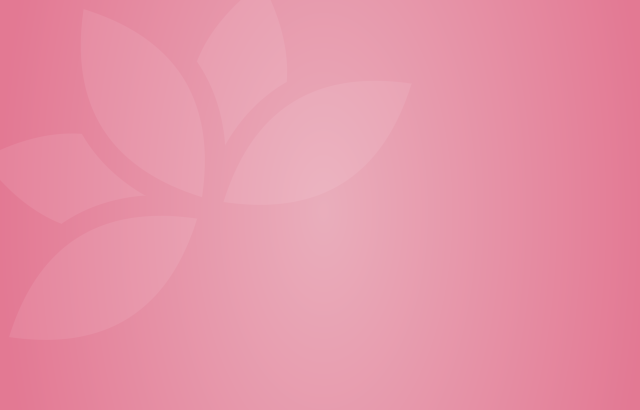
Write a Shadertoy shader that draws this background.

```glsl
// A soft pink elliptical glow behind a translucent five-petal flower.
// Petals are bounded by two mirrored parabolas and set in 45 degree steps;
// every second petal is tucked behind its neighbours with an even gap.

const vec3 GLOW_COLOR = vec3(0.916, 0.680, 0.735);
const vec3 EDGE_COLOR = vec3(0.890, 0.474, 0.578);
const vec2 GLOW_CENTER = vec2(0.506, 0.485);   // fraction of the canvas
const vec2 GLOW_RADIUS = vec2(0.505, 1.500);   // fraction of the canvas

const vec2 FLOWER_CENTER = vec2(0.513, 0.487); // units of canvas height
const float FIRST_ANGLE = 0.562;
const float ANGLE_STEP = 0.785398;
const int PETAL_COUNT = 5;
const float FRONT_ORBIT = 0.309;
const float BACK_ORBIT = 0.299;
const float HALF_LENGTH = 0.271;
const float HALF_WIDTH = 0.116;
const float PETAL_GAP = 0.050;
const float PETAL_OPACITY = 0.080;

// Approximate distance to a petal whose tips lie on the x axis
float leafDistance(vec2 p) {
    float along = p.x / HALF_LENGTH;
    float height = HALF_WIDTH * (1.0 - along * along);
    float slope = 2.0 * HALF_WIDTH * along / HALF_LENGTH;
    return (abs(p.y) - height) / sqrt(1.0 + slope * slope);
}

// Petal pointing outward from the flower center
float petalDistance(vec2 p, int index, float orbit) {
    float angle = FIRST_ANGLE + float(index) * ANGLE_STEP;
    vec2 axis = vec2(cos(angle), sin(angle));
    vec2 local = vec2(dot(p, axis), dot(p, vec2(-axis.y, axis.x)));
    return leafDistance(local - vec2(orbit, 0.0));
}

float flowerDistance(vec2 p) {
    float flower = 1e3;
    for (int i = 0; i < PETAL_COUNT; i++) {
        bool isBack = i % 2 == 1;
        float petal = petalDistance(p, i, isBack ? BACK_ORBIT : FRONT_ORBIT);
        if (isBack) {
            // Carve the widened neighbours out of the back petal
            float neighbours = min(petalDistance(p, i - 1, FRONT_ORBIT),
                                   petalDistance(p, i + 1, FRONT_ORBIT));
            petal = max(petal, PETAL_GAP - neighbours);
        }
        flower = min(flower, petal);
    }
    return flower;
}

void mainImage(out vec4 fragColor, in vec2 fragCoord) {
    vec2 uv = fragCoord / iResolution.xy;
    vec2 p = fragCoord / iResolution.y;
    float pixel = 1.0 / iResolution.y;

    // Background glow
    float falloff = clamp(length((uv - GLOW_CENTER) / GLOW_RADIUS), 0.0, 1.0);
    vec3 color = mix(GLOW_COLOR, EDGE_COLOR, falloff);

    // Translucent white flower
    float coverage = 1.0 - smoothstep(-0.7 * pixel, 0.7 * pixel, flowerDistance(p - FLOWER_CENTER));
    color = mix(color, vec3(1.0), PETAL_OPACITY * coverage);

    fragColor = vec4(color, 1.0);
}
```
